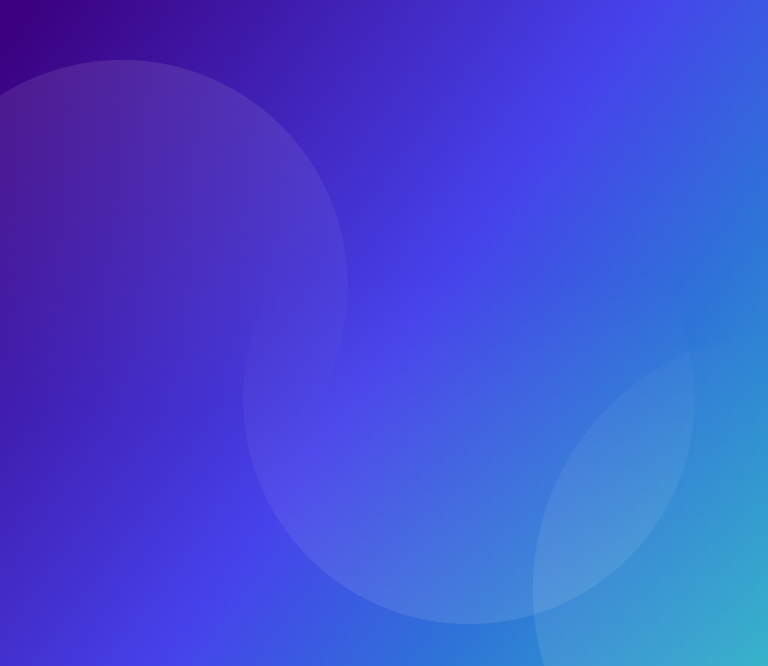
Give the GLSL for this background, as a Shadertoy shader.

```glsl
// A slanted four-stop gradient from dark violet through indigo and blue to teal,
// faintly stepped on a square grid and overlaid by three large translucent discs.
// Each disc is a distance function whose tint fades along its own direction.

#define VIOLET vec3(0.230, 0.005, 0.505)
#define INDIGO vec3(0.275, 0.258, 0.920)
#define BLUE   vec3(0.180, 0.455, 0.845)
#define TEAL   vec3(0.175, 0.690, 0.785)
#define STOPS  vec4(0.05, 0.785, 1.125, 1.53)
#define SLOPE  vec2(0.81, -0.59)
#define TINT   vec3(1.0, 0.97, 0.94)
#define OPACITY 0.10
#define FADE_REACH 0.55
#define GRID 55.5
#define STEPPING 0.4

// Position between two gradient stops, held at both ends.
float between(float a, float b, float t) {
    return clamp((t - a) / (b - a), 0.0, 1.0);
}

vec3 backdrop(vec2 p) {
    // Pull each point toward its cell centre for a faint blocky stepping
    vec2 fromTop = p - vec2(0.0, 1.0);
    vec2 cellCenter = (floor(fromTop * GRID) + 0.5) / GRID;
    float t = dot(mix(fromTop, cellCenter, STEPPING), SLOPE);

    vec3 color = mix(VIOLET, INDIGO, between(STOPS.x, STOPS.y, t));
    color = mix(color, BLUE, between(STOPS.y, STOPS.z, t));
    return mix(color, TEAL, between(STOPS.z, STOPS.w, t));
}

// Disc coverage (xy centre, z radius), strongest toward brightSide.
float fadingDisc(vec2 p, vec3 disc, vec2 brightSide, float pixel) {
    vec2 offset = (p - disc.xy) / disc.z;
    float rim = (length(offset) - 1.0) * disc.z;
    float inside = clamp(0.5 - rim / pixel, 0.0, 1.0);
    float fade = between(-FADE_REACH, 1.0, dot(offset, brightSide));
    return inside * fade;
}

void mainImage(out vec4 fragColor, in vec2 fragCoord) {
    // Height is one unit; x follows the aspect ratio.
    float pixel = 1.0 / iResolution.y;
    vec2 p = fragCoord * pixel;
    vec3 color = backdrop(p);

    // Discs: upper left, lower middle, lower right
    vec3 discs[3] = vec3[3](vec3(0.183, 0.571, 0.339), vec3(0.704, 0.402, 0.339),
                            vec3(1.190, 0.114, 0.390));
    vec2 brightSides[3] = vec2[3](vec2(0.0, 1.0), vec2(0.0, -1.0), vec2(-0.8, -0.6));
    for (int i = 0; i < 3; i++) {
        float cover = fadingDisc(p, discs[i], brightSides[i], pixel);
        color = mix(color, TINT, OPACITY * cover);
    }

    fragColor = vec4(color, 1.0);
}
```
